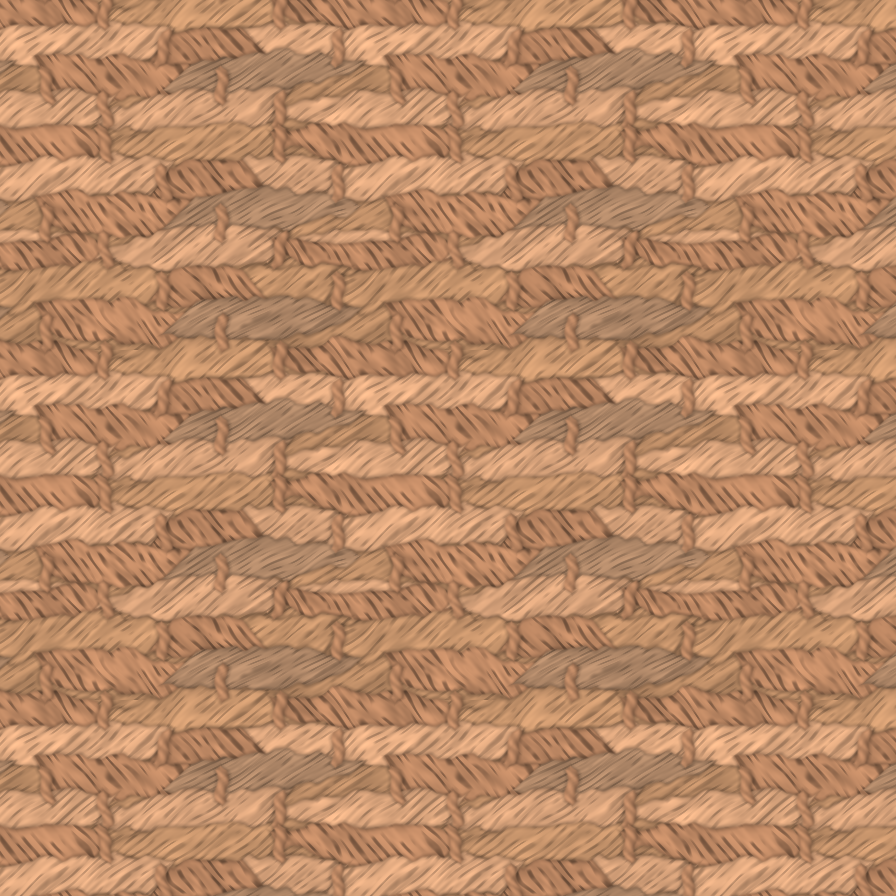
Give the GLSL for this texture, as a WebGL 1 fragment shader.

```glsl
precision highp float;
// Woven straw: rows of short diagonal-fibred strands with twisted knots at the joints.
// A tile of ten rows, two strands each, repeats 2.56 times across and down.
// Strands are tapered shapes layered by loops; stretched value noise gives the fibres.

uniform vec2 u_resolution;

const float TILE = 300.0;    // tile size; the canvas is 768 units high
const vec3 BROWN = vec3(0.755, 0.54, 0.395);
const vec3 LIGHT = vec3(0.87, 0.655, 0.495);
const vec3 TAN = vec3(0.785, 0.585, 0.425);
const vec3 GREY = vec3(0.70, 0.54, 0.415);

float hash(vec2 p) {
  vec3 h = fract(p.xyx * 0.1031);
  h += dot(h, h.yzx + 33.33);
  return fract((h.x + h.y) * h.z);
}

float noise(vec2 p) {
  vec2 i = floor(p), f = fract(p);
  f = f * f * (3.0 - 2.0 * f);
  return mix(mix(hash(i), hash(i + vec2(1, 0)), f.x),
             mix(hash(i + vec2(0, 1)), hash(i + vec2(1, 1)), f.x), f.y);
}

// Straw fibres leaning by slant, with sparse broken grooves of the given depth
vec3 fibres(vec2 q, float slant, vec3 base, float groove, float seed) {
  float t = q.x - slant * q.y;
  float fine = noise(vec2(t / 5.0, q.y / 9.0) + seed);
  float broad = noise(vec2(t / 13.0, q.y / 18.0) + seed + 37.0);
  float worn = smoothstep(0.15, 0.8, noise(q / vec2(9.0, 7.0) + seed + 91.0));
  float ridge = 0.5 + 0.5 * sin(6.2832 * t / 11.0 + 5.0 * broad);
  float shade = 0.82 + 0.20 * fine + 0.16 * broad;
  return base * shade * (1.0 - groove * worn * (1.0 - smoothstep(0.0, 0.5, ridge)));
}

// Lays a softly shaded shape over col; d is the distance inside its edge
vec3 layer(vec3 col, vec3 paint, float d) {
  col *= mix(0.84, 1.0, smoothstep(0.0, 4.0, -d));
  paint *= mix(0.82, 1.0, smoothstep(-1.0, 4.0, d));
  return mix(col, paint, smoothstep(-1.4, 1.4, d));
}

// Joint phase 0, 1 or 2 of a row: the stagger restarts at the fifth row
float phaseOf(float row) {
  return mod(row < 4.0 ? row : row - 4.0, 3.0);
}

float rowCentre(float line, float row) {
  return 30.0 * line + 10.0 - 6.0 * sin(3.14159 * row / 10.0);
}

vec3 strand(vec3 col, vec2 q, float row, float phase, float side) {
  float seed = row * 17.0 + side * 71.0 + 200.0;
  bool brown = side > 0.5 && phase != 1.0 && row != 3.0;
  bool grey = side < 0.5 && phase == 2.0;
  vec3 straw = mod(row, 4.0) < 0.5 ? TAN : LIGHT;
  float slant = -1.1 - 0.4 * hash(vec2(seed, 3.0));
  if (brown) { straw = BROWN; slant = 0.85; }
  if (grey) { straw = GREY; slant = -1.9; q += vec2(35.0, 4.0); }

  // Body: sheared ends, a tilt, uneven edges and a thinner outer end
  q.y -= (brown ? 0.07 : -0.05) * q.x;
  q.y += 7.0 * noise(vec2(q.x / 26.0, seed)) - 3.5;
  float height = 18.0 - 6.0 * pow(abs(q.x) / 80.0, 3.0);
  height *= 1.0 - 0.55 * smoothstep(0.0, 85.0, (phase - 1.0) * q.x);
  height += 5.0 * noise(vec2(q.x / 9.0, seed + 7.0)) - 2.5;
  float d = min(78.0 - abs(q.x - 0.6 * slant * q.y), height - abs(q.y));

  vec3 paint = fibres(q, slant, straw, brown ? 0.36 : 0.22, seed);
  if (side < 0.5 && phase == 1.0) {    // brown half over a light one
    float cut = 8.0 - q.x + 0.8 * q.y;
    paint = layer(paint, fibres(q, 0.85, BROWN * 0.97, 0.36, seed), cut);
  }
  if (brown && row == 7.0) {           // pale arc along the top
    paint = layer(paint, fibres(q, -1.4, LIGHT, 0.2, seed), -q.y - 3.0 - 0.2 * abs(q.x + 25.0));
  }
  return layer(col, paint * (0.97 + 0.06 * hash(vec2(seed, 5.0))), d);
}

vec3 knot(vec3 col, vec2 q, float seed) {
  q.x += (hash(vec2(seed, 9.0)) - 0.5) * 0.5 * q.y + 1.5 * sin(q.y * 0.25 + seed);
  float d = min(4.8 - abs(q.x), 17.0 - abs(q.y) - 0.8 * abs(q.x));
  float twist = 0.5 + 0.5 * sin(0.6 * (q.y - 1.1 * q.x) + seed);
  vec3 paint = BROWN * (0.89 + 0.16 * twist - 0.03 * q.x);
  return mix(col, layer(col, paint, d), 0.9);
}

void main() {
  vec2 p = 768.0 * vec2(gl_FragCoord.x, u_resolution.y - gl_FragCoord.y) / u_resolution.y;
  float line0 = floor((p.y + 5.0) / 30.0);
  vec3 col = fibres(mod(p + vec2(100.0, 0.0), TILE), -1.5, TAN * 0.95, 0.2, 11.0);

  // First pass lays the strands, second pass the knots over them
  for (int pass = 0; pass < 2; pass++) {
    for (int j = -1; j <= 1; j++) {
      float line = line0 + float(j), row = mod(line, 10.0);
      float phase = phaseOf(row), offset = 90.0 + 50.0 * phase;
      float first = floor((p.x - offset) / 150.0);
      for (int i = -1; i <= 1; i++) {
        float index = first + float(i), side = mod(index, 2.0);
        vec2 q = p - vec2(offset + 150.0 * index, rowCentre(line, row));
        if (pass == 0) col = strand(col, q - vec2(73.0, 0.0), row, phase, side);
        else col = knot(col, q - vec2(0.0, 4.0 * phase - 1.0), row * 3.0 + side * 7.0);
      }
    }
  }
  gl_FragColor = vec4(col, 1.0);
}
```
